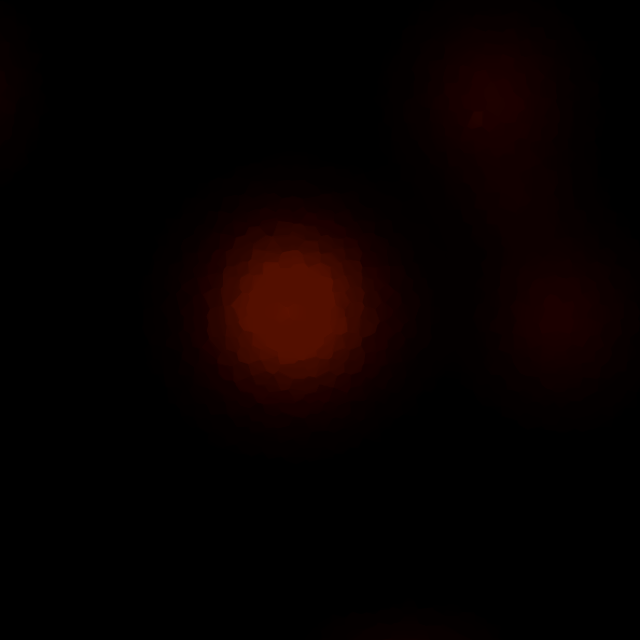
Give the GLSL for this background, as a WebGL 1 fragment shader.

```glsl
precision highp float;
uniform vec2 u_resolution;

const vec2 EMBER_CENTER = vec2(0.456, 0.516);
const vec2 EMBER_RADIUS = vec2(0.117, 0.119);
const float EMBER_GAIN = 0.46;
const float EMBER_CEILING = 0.33;
const vec2 CORE_CENTER = vec2(0.449, 0.513);
const vec2 DENT_CENTER = vec2(0.538, 0.515);
const vec2 SPARK_CENTER = vec2(0.745, 0.814);
const float FACET_COUNT = 46.0;
const float FACET_PULL = 0.65;
const float FACET_SHARPNESS = 22.0;
const float FACET_GRAIN = 0.07;
const float BAND_STEP = 0.018;
const float GREEN_START = 0.1;
const float GREEN_SLOPE = 0.26;

vec2 hash2(vec2 cell) {
  vec2 k = vec2(dot(cell, vec2(127.1, 311.7)), dot(cell, vec2(269.5, 183.3)));
  return fract(sin(k) * 43758.5);
}

// Blended cellular noise: xy is the local cell point, z its random tone
vec3 facet(vec2 p) {
  vec2 q = p * FACET_COUNT;
  vec2 base = floor(q);
  vec4 sum = vec4(0.0);
  for (int y = -1; y <= 1; y++) {
    for (int x = -1; x <= 1; x++) {
      vec2 cell = base + vec2(float(x), float(y));
      vec2 site = cell + 0.1 + 0.8 * hash2(cell);
      vec2 d = site - q;
      float weight = exp(-FACET_SHARPNESS * dot(d, d)) + 1e-9;
      sum += weight * vec4(site, hash2(cell + 71.0).x, 1.0);
    }
  }
  return vec3(sum.xy / FACET_COUNT, sum.z) / vec3(sum.ww, sum.w);
}

float glow(vec2 p, vec2 center, vec2 radius) {
  vec2 d = (p - center) / radius;
  return exp(-dot(d, d));
}

// Soft-edged tonal bands
float banded(float value) {
  float t = value / BAND_STEP;
  return BAND_STEP * (floor(t) + smoothstep(0.2, 0.8, fract(t)));
}

void main() {
  vec2 uv = gl_FragCoord.xy / u_resolution;
  vec3 cell = facet(uv);
  vec2 p = mix(uv, cell.xy, FACET_PULL);

  // Central ember with a flattened top
  float ember = EMBER_GAIN * glow(p, EMBER_CENTER, EMBER_RADIUS);

  // Faint outlying glows and the haze joining them
  float haze = 0.115 * glow(p, vec2(0.768, 0.843), vec2(0.107, 0.115));
  haze += 0.108 * glow(p, vec2(0.872, 0.502), vec2(0.105, 0.112));
  haze += 0.045 * glow(p, vec2(0.81, 0.68), vec2(0.09, 0.08));
  haze += 0.055 * glow(p, vec2(-0.015, 0.855), vec2(0.06, 0.105));
  haze += 0.055 * glow(p, vec2(0.635, -0.015), vec2(0.115, 0.052));
  haze += 0.02 * glow(p, vec2(0.62, 0.51), vec2(0.07, 0.09));

  float heat = (ember + haze) * (1.0 + FACET_GRAIN * (cell.z - 0.5));
  heat = min(banded(heat), EMBER_CEILING);

  // Small hot points and the notch in the ember's right side
  heat += 0.035 * glow(p, CORE_CENTER, vec2(0.014, 0.012));
  heat += 0.03 * glow(p, SPARK_CENTER, vec2(0.011));
  heat -= 0.05 * glow(p, DENT_CENTER, vec2(0.012, 0.017));

  // Black through deep red to burnt orange
  float red = max(heat - 0.004, 0.0);
  float green = GREEN_SLOPE * max(red - GREEN_START, 0.0);
  gl_FragColor = vec4(red, green, 0.0, 1.0);
}
```
